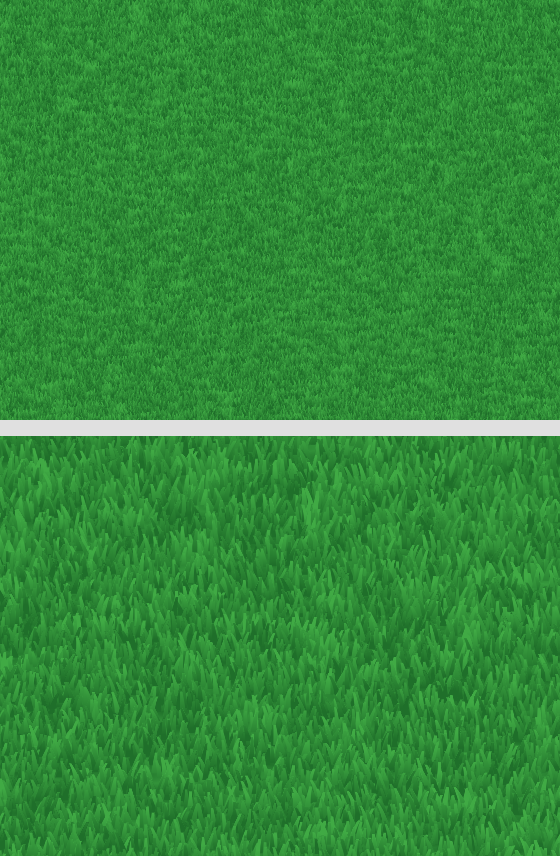
Top: the whole. Bottom: its middle third, enlarged.
A Shadertoy shader for this texture:

```glsl
// Short mown turf: overlapping rows of tiny leaning blades, painted from the
// back row to the front. Flattened cellular noise at the blade roots gives the
// ragged horizontal streaks; layered sines add a faint broad unevenness.

// Lengths are fractions of the canvas height.
const vec2 BLADE_STEP = vec2(0.0043, 0.0060);   // spacing of blades and rows
const float BLADE_HALF_WIDTH = 0.0024;
const float BLADE_MIN_HEIGHT = 0.0095;
const float BLADE_MAX_HEIGHT = 0.0178;
const float BLADE_LEAN = 0.42;
const vec2 STREAK_SIZE = vec2(0.054, 0.0098);

const vec3 SHADE_GREEN = vec3(0.122, 0.435, 0.163);
const vec3 TIP_GREEN = vec3(0.250, 0.668, 0.268);
const float MEAN_TONE = 0.52;
const float BLADE_CONTRAST = 0.78;
const float TIP_CONTRAST = 0.56;
const float STREAK_CONTRAST = 0.74;
const float BROAD_CONTRAST = 0.010;

vec2 hash22(vec2 cell) {
    vec3 h = fract(cell.xyx * vec3(0.1031, 0.1030, 0.0973));
    h += dot(h, h.yzx + 33.33);
    return fract((h.xx + h.yz) * h.zy);
}

// Distance to the nearest scattered point
float cellular(vec2 p) {
    vec2 cell = floor(p);
    float nearest = 4.0;
    for (int y = -1; y <= 1; y++) {
        for (int x = -1; x <= 1; x++) {
            vec2 neighbour = cell + vec2(x, y);
            vec2 offset = neighbour + hash22(neighbour + 71.0) - p;
            nearest = min(nearest, dot(offset, offset));
        }
    }
    return sqrt(nearest);
}

float broadWaves(vec2 p) {
    return sin(p.x * 7.0 + 2.0 * sin(p.y * 5.0))
         + sin(p.y * 13.0 + 1.7 * sin(p.x * 6.0 + 1.0));
}

// Tone of the topmost blade in x, position of its root in yz
vec3 bladeField(vec2 p, float softness) {
    vec3 top = vec3(-0.2, p);
    vec2 home = floor(p / BLADE_STEP);
    for (int row = 0; row >= -3; row--) {
        for (int column = -3; column <= 3; column++) {
            vec2 cell = home + vec2(column, row);
            vec2 jitter = hash22(cell);
            vec2 traits = hash22(cell + 137.0);
            vec2 root = (cell + jitter) * BLADE_STEP;
            float height = mix(BLADE_MIN_HEIGHT, BLADE_MAX_HEIGHT, traits.x);
            float lean = (fract(jitter.x * 17.0 + traits.y * 5.0) * 2.0 - 1.0) * BLADE_LEAN;

            // Tapered blade that bends further towards its tip
            vec2 q = p - root;
            float along = clamp(q.y / height, 0.0, 1.0);
            float bend = lean * height * along * (0.5 + 0.5 * along);
            float halfWidth = BLADE_HALF_WIDTH * (1.0 - 0.6 * along);
            float edge = max(abs(q.x - bend) - halfWidth, max(-q.y, q.y - height));
            float cover = 1.0 - smoothstep(-softness, softness, edge);

            float tone = BLADE_CONTRAST * (traits.y - 0.5)
                       + TIP_CONTRAST * (along - 0.6);
            top = mix(top, vec3(tone, root), cover);
        }
    }
    return top;
}

void mainImage(out vec4 fragColor, in vec2 fragCoord) {
    vec2 p = fragCoord / iResolution.y;
    vec3 blade = bladeField(p, 0.65 / iResolution.y);

    // Blades share the shade of the streak they grow in
    float streak = cellular(blade.yz / STREAK_SIZE) - 0.46;
    float tone = MEAN_TONE + blade.x
               + STREAK_CONTRAST * streak
               + BROAD_CONTRAST * broadWaves(p);

    fragColor = vec4(mix(SHADE_GREEN, TIP_GREEN, clamp(tone, 0.0, 1.0)), 1.0);
}
```
